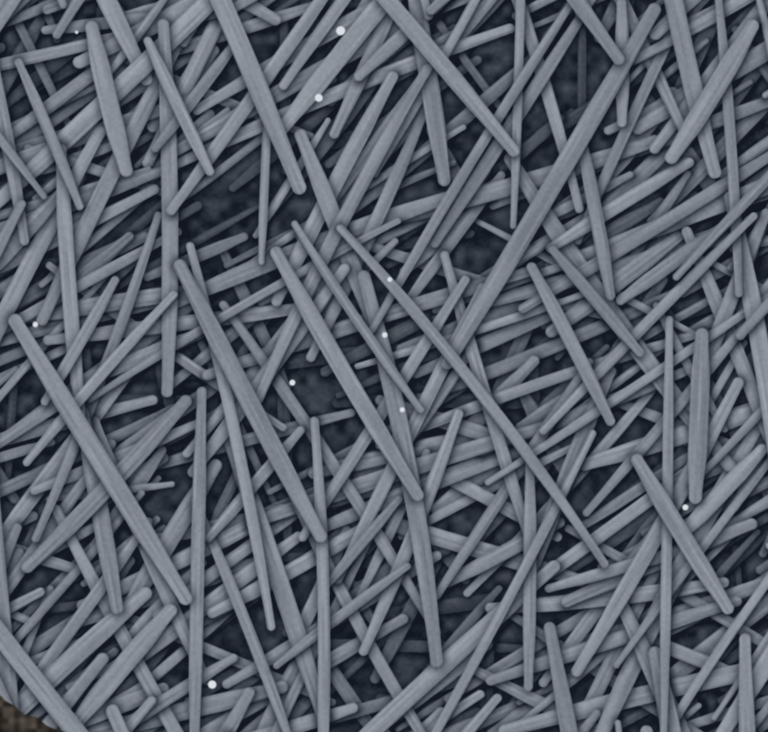
This texture is drawn by a Shadertoy shader. Its source:

```glsl
#define LAYERS 28
#define LANE vec2(0.5, 0.07)
#define DENSITY 0.46
#define RADIUS 0.0115
#define HALF_LENGTH 0.23
#define TILT 0.36
#define FIBRE_TONE 0.515
#define SHADOW 0.62
#define SHADOW_WIDTH 0.015
#define STREAK 0.10
#define LIGHT vec2(-0.45, 0.89)

vec4 hash4(vec3 id) {
    float s = dot(id, vec3(127.1, 311.7, 74.7));
    return fract(sin(s + vec4(0.0, 1.3, 2.6, 3.9)) * 43758.5453);
}

float noise(vec2 p) {
    vec2 i = floor(p), f = fract(p);
    f = f * f * (3.0 - 2.0 * f);
    float a = hash4(vec3(i, 0.0)).x;
    float b = hash4(vec3(i + vec2(1, 0), 0.0)).x;
    float c = hash4(vec3(i + vec2(0, 1), 0.0)).x;
    float d = hash4(vec3(i + vec2(1, 1), 0.0)).x;
    return mix(mix(a, b, f.x), mix(c, d, f.x), f.y);
}

mat2 rotation(float a) {
    float c = cos(a), s = sin(a);
    return mat2(c, -s, s, c);
}

// Paints one fibre of a lane cell, with its shadow, over the tone below
float paintFibre(float tone, vec2 q, vec2 cell, float layer, float angle, float aa) {
    vec4 h = hash4(vec3(cell, layer));
    if (h.x > DENSITY) return tone;
    vec4 k = hash4(vec3(cell + 17.0, layer + 5.0));
    float height = layer / float(LAYERS);

    float tilt = (h.y - 0.5) * TILT;
    vec2 centre = (cell + 0.5 + (h.zw - 0.5) * vec2(0.6, 0.5)) * LANE;
    vec2 p = rotation(tilt) * (q - centre);
    p.y += (k.x - 0.5) * 0.3 * p.x * p.x;

    float halfLength = HALF_LENGTH * mix(0.35, 1.3, k.y) * mix(0.55, 1.0, height);
    float radius = RADIUS * mix(0.55, 1.25, k.z) * mix(0.75, 1.0, height);
    radius *= 1.0 - 0.3 * smoothstep(0.4, 1.0, abs(p.x) / halfLength);
    float d = length(vec2(max(abs(p.x) - halfLength, 0.0), p.y)) - radius;
    if (d > SHADOW_WIDTH) return tone;

    // Side that faces the light
    float a = angle + tilt;
    float side = clamp(p.y / radius, -1.0, 1.0) * dot(vec2(-sin(a), cos(a)), LIGHT);

    float fall = 1.0 - clamp(d / SHADOW_WIDTH, 0.0, 1.0);
    tone *= 1.0 - SHADOW * fall * fall * (0.75 - 0.4 * side);

    float streak = noise(vec2(p.x * 14.0, p.y * 260.0) + k.xy * 90.0) - 0.5;
    float surface = FIBRE_TONE + 0.055 * side + STREAK * streak + 0.07 * (k.w - 0.5);
    surface *= mix(0.5, 1.0, smoothstep(0.0, 0.55, height));
    surface *= 1.0 - 0.14 * smoothstep(-0.004, 0.0, d);
    return mix(surface, tone, smoothstep(-aa, aa, d));
}

// Mostly rising to the right, some layers in any direction
float layerAngle(float layer) {
    vec4 h = hash4(vec3(layer, 3.7, 9.2));
    return h.x < 0.58 ? mix(0.35, 1.12, h.y) : 3.14159 * h.z;
}

void mainImage(out vec4 fragColor, in vec2 fragCoord) {
    vec2 uv = fragCoord / iResolution.y;
    float aa = max(1.0 / iResolution.y, 0.0018);

    // Dark floor with crumbs
    float tone = 0.08 + 0.2 * noise(uv * 75.0);

    // Fibre layers, from the bottom to the top
    for (int i = 0; i < LAYERS; i++) {
        float layer = float(i);
        float angle = layerAngle(layer);
        vec2 offset = hash4(vec3(layer, 1.0, 2.0)).xy;
        vec2 q = rotation(angle) * (uv - 0.5) + offset;
        vec2 cell = floor(q / LANE);
        for (int y = -1; y <= 1; y++)
            for (int x = -1; x <= 1; x++)
                tone = paintFibre(tone, q, cell + vec2(x, y), layer, angle, aa);
    }

    // Fine grain and soft uneven light
    tone += 0.035 * (noise(uv * 240.0) - 0.5);
    tone *= 0.97 + 0.06 * noise(uv * 4.0);
    tone = max(tone, 0.07);
    vec3 color = tone + vec3(0.0, 0.022, 0.058);

    // Brown ground in the corner
    float ground = uv.y + 0.55 * uv.x - 0.045 + 0.01 * (noise(uv * 60.0) - 0.5);
    vec3 brown = vec3(0.23, 0.21, 0.19) * (0.5 + noise(uv * 130.0));
    color = mix(brown, color, smoothstep(-0.003, 0.003, ground));

    // Rare white specks
    vec2 speckCell = floor(uv * 12.0);
    vec4 h = hash4(vec3(speckCell, 41.0));
    vec2 speck = (speckCell + 0.2 + 0.6 * h.yz) / 12.0;
    float size = mix(0.003, 0.008, h.w);
    float bright = step(h.x, 0.05) * (1.0 - smoothstep(size - 0.003, size + 0.001, length(uv - speck)));
    color = mix(color, vec3(0.86, 0.88, 0.9), bright);

    fragColor = vec4(color, 1.0);
}
```
